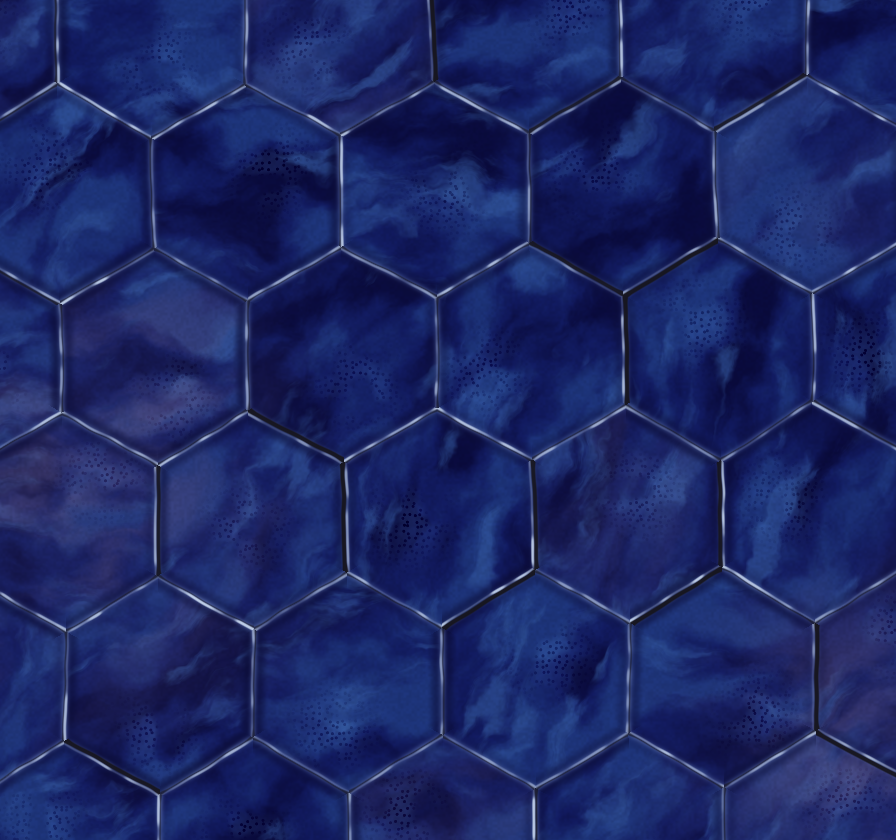
A Shadertoy shader for this pattern:

```glsl
// Glazed cobalt hexagon tiles with pale rims, dark joints, cloudy streaks and crackle.

// Layout, in canvas heights
const float PITCH = 0.2236;              // tile width
const float ROW = 0.1951;                // row spacing
const vec2 ORIGIN = vec2(0.408, 0.578);  // centre of one tile
const float TILT = 0.014;                // radians, counter-clockwise

// Joint sizes, in tile widths
const float RIM_WIDTH = 0.017;
const float GLINT_WIDTH = 0.007;
const float SLIT_WIDTH = 0.006;
const float BEVEL_WIDTH = 0.085;

const vec3 DEEP = vec3(0.035, 0.040, 0.235);
const vec3 COBALT = vec3(0.065, 0.100, 0.365);
const vec3 AZURE = vec3(0.115, 0.210, 0.480);
const vec3 STREAK = vec3(0.190, 0.330, 0.600);
const vec3 LILAC = vec3(0.310, 0.290, 0.490);
const vec3 RIM = vec3(0.300, 0.370, 0.600);
const vec3 GLINT = vec3(0.740, 0.800, 0.900);
const vec3 GROUT = vec3(0.085, 0.080, 0.110);

const vec2 HEX = vec2(0.5, 0.8660254);   // half width and row step of a unit hexagon

float hash(vec2 p) {
    vec3 a = fract(vec3(p.xyx) * 0.1031);
    a += dot(a, a.yzx + 33.33);
    return fract((a.x + a.y) * a.z);
}

vec2 hash2(vec2 p) { return vec2(hash(p + 17.3), hash(p + 71.9)); }

float noise(vec2 p) {
    vec2 i = floor(p), f = fract(p);
    f = f * f * (3.0 - 2.0 * f);
    return mix(mix(hash(i), hash(i + vec2(1, 0)), f.x),
               mix(hash(i + vec2(0, 1)), hash(i + vec2(1, 1)), f.x), f.y);
}

float fbm(vec2 p) {
    float sum = 0.0, amp = 0.52;
    for (int i = 0; i < 5; i++) {
        sum += amp * noise(p);
        p = mat2(1.6, 1.2, -1.2, 1.6) * p + 5.7;
        amp *= 0.5;
    }
    return sum;
}

mat2 rotate(float a) { return mat2(cos(a), sin(a), -sin(a), cos(a)); }

// Distance to the nearest scattered bubble centre
float bubbles(vec2 p) {
    vec2 cell = floor(p);
    float d = 2.0;
    for (int y = -1; y <= 1; y++)
        for (int x = -1; x <= 1; x++) {
            vec2 c = cell + vec2(x, y);
            d = min(d, length(c + 0.15 + 0.7 * hash2(c) - p));
        }
    return d;
}

// Colour of the glaze at p inside tile id
vec3 glaze(vec2 p, vec2 id, float haze) {
    vec2 seed = 40.0 * hash2(id);
    float tone = hash(id + 5.1) - 0.5;
    vec2 w = rotate(-0.6 + 1.5 * (hash(id + 9.4) - 0.5)) * p;
    w += 0.28 * (vec2(fbm(p * 3.0 + seed), fbm(p * 3.0 + seed.yx + 8.0)) - 0.5);
    float cloud = fbm(w * vec2(2.2, 4.0) + seed) + 0.16 * tone;
    float wisp = fbm(w * vec2(2.5, 7.0) + seed + 23.0);

    vec3 col = mix(DEEP, COBALT, smoothstep(0.22, 0.48, cloud));
    col = mix(col, AZURE, 0.9 * smoothstep(0.44, 0.70, cloud));
    col = mix(col, STREAK, 0.65 * smoothstep(0.56, 0.80, wisp));

    // Milky lilac bloom
    float bloom = smoothstep(0.35, 0.75, fbm(w * vec2(1.8, 4.5) + seed + 51.0));
    haze = clamp(haze + 0.35 * smoothstep(0.75, 1.0, hash(id + 2.6)), 0.0, 1.0);
    col = mix(col, LILAC, haze * (0.2 + 0.65 * bloom));

    // Patch of crackle bubbles
    vec2 spot = p - 0.5 * (hash2(id + 31.0) - 0.5);
    float patchMask = exp(-dot(spot, spot) * 35.0) * smoothstep(0.25, 0.6, noise(p * 9.0 + seed));
    float ring = smoothstep(0.16, 0.32, bubbles(p * 30.0 + seed)) - 0.45;
    col += patchMask * ring * vec3(0.08, 0.13, 0.15);
    return col * (0.95 + 0.1 * noise(p * 70.0 + seed));
}

void mainImage(out vec4 fragColor, in vec2 fragCoord) {
    vec2 uv = fragCoord / iResolution.y;
    float aa = 1.0 / (iResolution.y * PITCH);
    vec2 q = rotate(-TILT) * (uv - ORIGIN) / PITCH;
    q.y *= PITCH * HEX.y / ROW;
    q += 0.022 * (vec2(noise(q * 2.0 + 60.0), noise(q * 2.0 + 90.0)) - 0.5);

    // Nearest tile of two interleaved rectangular grids
    vec2 grid = 2.0 * HEX;
    vec2 a = round(q / grid) * grid;
    vec2 b = (floor(q / grid) + 0.5) * grid;
    vec2 centre = distance(q, a) < distance(q, b) ? a : b;
    vec2 id = round(centre / HEX), p = q - centre;

    // Nearest edge, and the next one for corners
    float reach = -1.0, second = -1.0, side = 1.0;
    vec2 normal = vec2(1, 0);
    for (int i = 0; i < 3; i++) {
        float t = float(i) * 1.0471976;
        vec2 n = vec2(cos(t), sin(t));
        float proj = dot(p, n);
        second = max(second, min(reach, abs(proj)));
        if (abs(proj) > reach) { reach = abs(proj); normal = n; side = proj < 0.0 ? -1.0 : 1.0; }
    }
    float d = 0.5 - reach, across = -side * d;
    float along = dot(p, vec2(-normal.y, normal.x));
    float corner = smoothstep(0.05, 0.0, 0.5 - second);
    vec2 edge = 2.0 * id + side * round(normal / HEX);
    float wear = noise(vec2(along * 14.0, 0.0) + edge * 7.3);

    // Glaze, pooled dark beside the rim
    float haze = 0.85 * exp(-dot(uv - vec2(0.09, 0.40), uv - vec2(0.09, 0.40)) * 22.0)
               + 0.95 * exp(-dot(uv - vec2(1.05, 0.10), uv - vec2(1.05, 0.10)) * 32.0);
    vec3 col = glaze(p, id, haze);
    float pool = smoothstep(BEVEL_WIDTH, 0.03, d) * (0.15 + 0.45 * hash(edge + side * 3.7));
    col = mix(col, DEEP * 0.8, pool);
    col = mix(col, RIM, (0.3 + 0.6 * wear) * exp(-pow(d / RIM_WIDTH, 2.0)));
    col += 0.06 * RIM * exp(-d / 0.05);

    // Dark slit beside a worn bright line
    float open = smoothstep(0.82, 0.95, hash(edge + 4.4));
    float offset = (hash(edge + 8.8) < 0.5 ? -1.0 : 1.0) * (0.006 + 0.006 * open);
    float wobble = 0.008 * (noise(vec2(along * 9.0, 3.0) + edge) - 0.5);
    float slit = SLIT_WIDTH * (0.6 + 1.3 * open + 0.9 * corner);
    float gap = abs(across + offset * 0.6 + wobble) - slit;
    float line = abs(across - offset + wobble) - GLINT_WIDTH * (0.5 + 0.6 * wear);
    col = mix(col, GROUT, smoothstep(aa, -aa, gap) * (0.6 + 0.35 * open));
    float shine = (0.25 + 0.75 * smoothstep(0.3, 0.8, wear)) * (0.5 + 0.5 * hash(edge + 6.2));
    col = mix(col, GLINT, smoothstep(aa, -aa, line) * shine);

    fragColor = vec4(clamp(col, 0.0, 1.0), 1.0);
}
```
